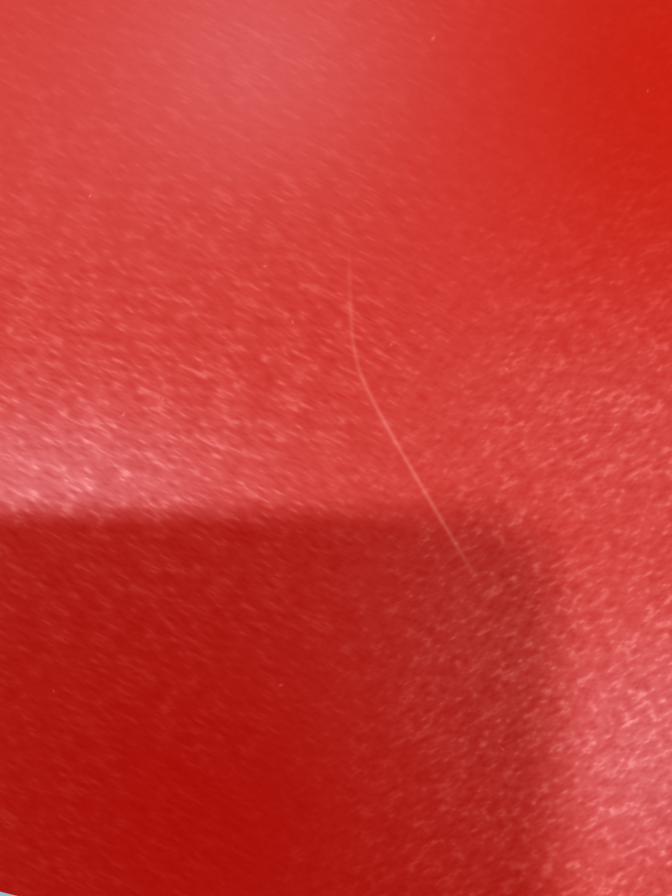
Give the GLSL for this texture, as a Shadertoy shader.

```glsl
const vec3 LIT_RED = vec3(0.795, 0.135, 0.085);
const vec3 LIT_PINK = vec3(0.885, 0.425, 0.435);
const vec3 SHADE_RED = vec3(0.665, 0.060, 0.035);
const vec3 SHADE_ROSE = vec3(0.705, 0.235, 0.215);
const vec3 CORNER_BLUE = vec3(0.60, 0.72, 0.78);

float hash(vec2 p) {
    return fract(sin(dot(p, vec2(127.1, 311.7))) * 43758.5453);
}

float noise(vec2 p) {
    vec2 i = floor(p), f = fract(p);
    f = f * f * (3.0 - 2.0 * f);
    float low = mix(hash(i), hash(i + vec2(1, 0)), f.x);
    float high = mix(hash(i + vec2(0, 1)), hash(i + vec2(1, 1)), f.x);
    return mix(low, high, f.y);
}

float glow(vec2 p, vec2 center, vec2 size) {
    vec2 d = (p - center) / size;
    return exp(-dot(d, d));
}

vec2 rotate(vec2 p, float angle) {
    float c = cos(angle), s = sin(angle);
    return vec2(c * p.x + s * p.y, c * p.y - s * p.x);
}

// Short embossed streaks, centred on zero
float grain(vec2 p, float angle, vec2 frequency) {
    vec2 q = rotate(p, angle) * frequency;
    float n = 0.65 * noise(q) + 0.35 * noise(q * 1.9 + 17.3);
    return n - 0.5;
}

// Distance to a quadrant with a rounded upper right corner
float roundedCorner(vec2 p, vec2 corner, float radius) {
    vec2 q = p - corner + radius;
    return length(max(q, 0.0)) + min(max(q.x, q.y), 0.0) - radius;
}

float litSheen(vec2 p) {
    float s = 0.35;
    s += 0.36 * glow(p, vec2(0.29, 0.95), vec2(0.17, 0.16));
    s += 0.62 * glow(p, vec2(0.03, 0.45), vec2(0.27, 0.11));
    s += 0.58 * glow(p, vec2(0.74, 0.16), vec2(0.17, 0.18));
    s += 0.22 * glow(p, vec2(0.72, 0.53), vec2(0.22, 0.14));
    s += 0.14 * glow(p, vec2(0.00, 0.78), vec2(0.30, 0.30));
    return s - 0.36 * glow(p, vec2(0.76, 0.92), vec2(0.22, 0.28));
}

float shadeSheen(vec2 p) {
    float s = 0.22 + 0.55 * glow(p, vec2(0.60, 0.27), vec2(0.20, 0.28));
    s += 0.14 * glow(p, vec2(0.05, 0.40), vec2(0.50, 0.10));
    return s - 0.20 * glow(p, vec2(0.24, 0.08), vec2(0.20, 0.14));
}

// Thin scratch that hangs straight, then bends to the right
float scratch(vec2 p) {
    float drop = 0.727 - p.y - 0.135;
    float bend = sqrt(drop * drop + 0.0015);
    float slope = 0.3 * (1.0 + drop / bend);
    float d = (p.x - 0.388 - 0.3 * (drop + bend)) / sqrt(1.0 + slope * slope);
    float ends = smoothstep(0.33, 0.43, p.y) * (1.0 - smoothstep(0.52, 0.74, p.y) * 0.75);
    ends *= 1.0 - smoothstep(0.70, 0.735, p.y);
    return ends * exp(-d * d / 0.000007);
}

float dustSpecks(vec2 p) {
    float dust = 0.0;
    for (float i = 0.0; i < 12.0; i++) {
        vec2 center = vec2(0.75 * hash(vec2(i, 3.1)), hash(vec2(i, 8.7)));
        float size = mix(0.0015, 0.0032, hash(vec2(i, 5.3)));
        vec2 q = rotate(p - center, 6.28 * hash(vec2(i, 1.9)));
        dust += glow(q, vec2(0.0), vec2(size, size * 0.6));
    }
    return dust;
}

void mainImage(out vec4 fragColor, in vec2 fragCoord) {
    vec2 p = fragCoord / iResolution.y;

    // Soft cast shadow, blurrier on its right side
    float blur = mix(0.024, 0.050, smoothstep(0.35, 0.62, p.x));
    float edge = roundedCorner(p, vec2(0.62, 0.428), 0.10);
    float shade = 1.0 - smoothstep(-blur, blur, edge);

    // Broad reflections
    float lit = litSheen(p);
    float dim = shadeSheen(p);
    vec3 color = mix(mix(LIT_RED, LIT_PINK, lit), mix(SHADE_RED, SHADE_ROSE, dim), shade);

    // Grain turns across the sheet and fades toward the unfocused top
    float turn = smoothstep(0.30, 0.62, p.x + 0.3 * (0.5 - p.y));
    float streaks = mix(grain(p, -0.48, vec2(75.0, 210.0)),
                        grain(p, 0.50, vec2(110.0, 190.0)), turn);
    float focus = mix(1.0, 0.25, smoothstep(0.55, 0.90, p.y));
    float relief = mix(0.07 + 0.13 * lit, 0.03 + 0.13 * dim, shade) * focus;
    float glint = streaks + 1.6 * max(streaks - 0.12, 0.0);
    color += glint * relief * vec3(0.65, 1.0, 1.0);
    color += 0.012 * grain(p, 0.0, vec2(300.0));

    // Wear marks and the sliver of background
    color += scratch(p) * vec3(0.06, 0.13, 0.12);
    color += dustSpecks(p) * vec3(0.08, 0.13, 0.11);
    float sliver = 1.0 - smoothstep(-0.001, 0.001, p.y + 0.25 * p.x - 0.005);
    color = mix(color, CORNER_BLUE, sliver);

    fragColor = vec4(clamp(color, 0.0, 1.0), 1.0);
}
```
